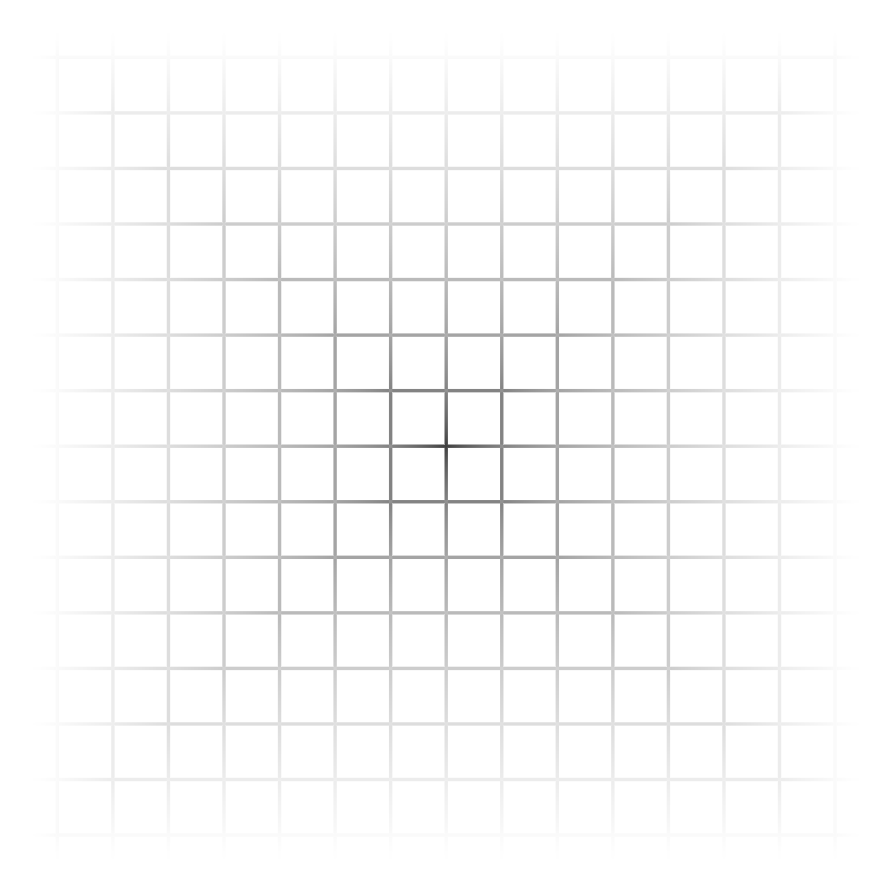
This background is drawn by a WebGL 2 fragment shader. Its source:

```glsl
#version 300 es
precision highp float;
// Draws a thin grey grid on white, darkest at the middle and fading outward.
// Lines come from the distance to the nearest repeat; their tone falls off
// with square (Chebyshev) distance from the centre, measured in cells.

#define GRID_CENTER vec2(0.498, 0.502)
#define CELL_SIZE 0.0620
#define LINE_WIDTH 0.0038
#define FADE_CELLS 7.6
#define BASE_INK 0.48
#define CORE_INK 0.27
#define CORE_FALLOFF 1.2
#define CROSSING_LIFT 0.12

uniform vec2 u_resolution;
out vec4 fragColor;

// Coverage of the vertical (x) and horizontal (y) lines, smoothed over a pixel
vec2 gridLines(vec2 cell, float pixel) {
    vec2 dist = abs(fract(cell + 0.5) - 0.5) * CELL_SIZE;
    return clamp((0.5 * LINE_WIDTH - dist) / pixel + 0.5, 0.0, 1.0);
}

// Darkness by distance: a broad fade plus a tight dark core
float inkAt(float d) {
    float broad = pow(max(1.0 - d / FADE_CELLS, 0.0), 1.2);
    return BASE_INK * broad + CORE_INK * exp(-CORE_FALLOFF * d);
}

void main() {
    float side = min(u_resolution.x, u_resolution.y);
    vec2 uv = (gl_FragCoord.xy - 0.5 * u_resolution) / side + 0.5;
    vec2 cell = (uv - GRID_CENTER) / CELL_SIZE;

    vec2 lines = gridLines(cell, 1.0 / side);
    float coverage = max(lines.x, lines.y);
    float d = max(abs(cell.x), abs(cell.y));

    // Crossings are slightly paler, except at the dark centre
    float lift = CROSSING_LIFT * lines.x * lines.y * smoothstep(0.0, 1.0, d);
    float ink = inkAt(d) * smoothstep(FADE_CELLS + 0.3, FADE_CELLS - 0.8, d);
    fragColor = vec4(vec3(1.0 - coverage * ink * (1.0 - lift)), 1.0);
}
```
